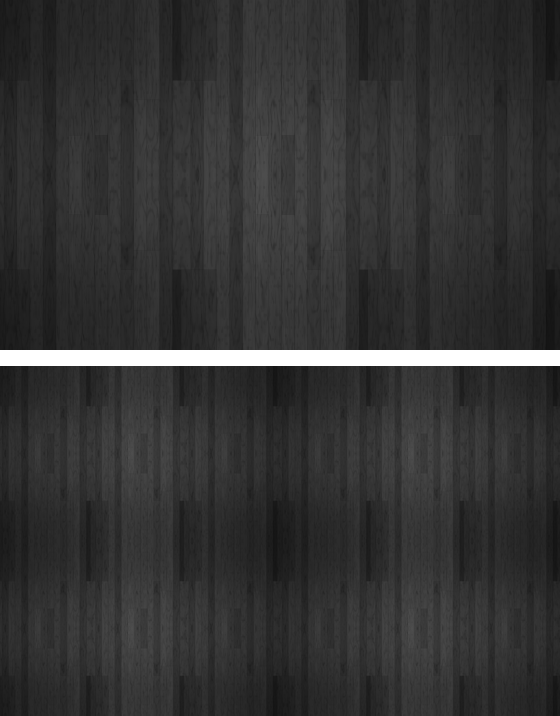
Top, the tile; bottom, the same tile 2 across and 2 down.
A Shadertoy shader for this texture:

```glsl
// Per-board brightness: centre piece, end pieces, and height of the butt joint
const float centreTone[14] = float[14](.250, .268, .240, .214, .246, .208, .254, .242, .198, .222, .204, .246, .238, .198);
const float endTone[14]    = float[14](.250, .252, .234, .246, .248, .224, .242, .248, .200, .190, .198, .210, .230, .199);
const float jointAt[14]    = float[14](.600, .113, .600, .113, .600, .270, .215, .215, .600, .270, .270, .270, .600, .600);

float hash(vec2 p) {
    return fract(sin(dot(p, vec2(127.1, 311.7))) * 4375.85);
}

float noise(vec2 p) {
    vec2 i = floor(p), f = fract(p);
    f = f * f * (3.0 - 2.0 * f);
    return mix(mix(hash(i), hash(i + vec2(1, 0)), f.x),
               mix(hash(i + vec2(0, 1)), hash(i + vec2(1, 1)), f.x), f.y);
}

// Growth rings plus fibres and sparse flecks; s runs across the board, d along it
float grain(int board, float s, float d) {
    float id = float(board);
    vec2 seed = vec2(id * 31.0, id * 17.0);
    float warp = noise(vec2(s * 2.0, d * 16.0) + seed) - 0.5;
    float wobble = noise(vec2(s * 4.0, d * 55.0) + seed + 7.0) - 0.5;

    // Two boards carry a knot at mid height, the rest plain arches
    bool knotted = board == 2 || board == 10;
    vec2 ring = knotted
        ? vec2(s - 0.5, 6.0 * d / (1.0 + 10.0 * d))
        : vec2(s - 0.2 - 0.6 * hash(seed), 2.2 * (d - 0.5 * hash(seed + 5.0)));
    float r = length(ring) + 0.22 * warp + 0.07 * wobble;

    // Thin ring lines that come and go along the board
    float lines = pow(0.5 + 0.5 * sin(r * (knotted ? 34.0 : 27.0)), 5.0);
    float presence = smoothstep(0.2, 0.75, noise(vec2(s * 3.0, d * 22.0) + seed + 2.0));
    float eye = knotted ? exp(-pow(length(vec2(s - 0.5, d * 10.0)) / 0.16, 2.0)) : 0.0;

    float fibre = noise(vec2(s * 9.0 + 2.0 * warp, d * 38.0) + seed) - 0.5;
    float fleck = smoothstep(0.62, 0.9, noise(vec2(s * 11.0 + warp, d * 85.0) + seed + 9.0));
    float cloud = noise(vec2(s * 1.5, d * 9.0) + seed + 3.0) - 0.5;
    return 1.045 - (knotted ? 0.20 : 0.15) * lines * mix(0.3, 1.0, presence)
         - 0.24 * eye + 0.11 * fibre - 0.10 * fleck + 0.08 * cloud;
}

float planks(vec2 uv) {
    // Three repeats across, fourteen boards each, the tenth one wider
    float p = fract(uv.x * 3.0 - 0.3) * 14.4;
    float wide = clamp(p - 9.0, 0.0, 1.4);
    float q = p < 9.0 ? p : p < 10.4 ? 9.0 + wide / 1.4 : p - 0.4;
    int board = min(int(q), 13);
    float s = fract(q);

    // Boards mirror about mid height
    float d = abs(uv.y - 0.5);
    float joint = jointAt[board];
    float tone = d < joint ? centreTone[board] : endTone[board];

    // The wide board ends in a narrow, darker strip
    if (board == 9 && d > joint && s < 0.48) tone *= 0.76;
    tone *= grain(board, s, d);

    // Faint gaps along the sides and at the butt joints
    float side = smoothstep(0.01, 0.06, min(s, 1.0 - s));
    float butt = smoothstep(0.0005, 0.002, abs(d - joint));
    float gap = 0.82 + 0.14 * hash(vec2(floor(q + 0.5), 4.0));
    return tone * mix(gap, 1.0, side) * mix(0.93, 1.0, butt);
}

void mainImage(out vec4 fragColor, in vec2 fragCoord) {
    // Supersampling smooths board edges and fine grain
    float tone = 0.0;
    for (int i = 0; i < 9; i++) {
        vec2 offset = (vec2(i % 3, i / 3) - 1.0) / 3.0;
        tone += planks((fragCoord + offset) / iResolution.xy) / 9.0;
    }

    // Soft light in the middle, falling off equally toward opposite sides
    vec2 glow = 0.5 - 0.5 * cos(6.28319 * fragCoord / iResolution.xy);
    tone *= 0.56 + 0.29 * glow.x + 0.21 * glow.y;
    fragColor = vec4(vec3(tone), 1.0);
}
```
